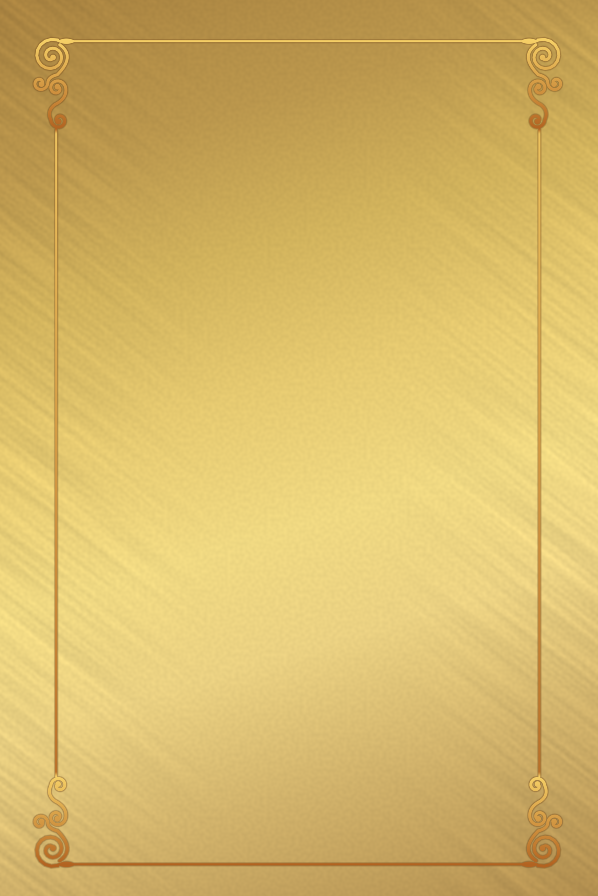
Write a Shadertoy shader that draws this background.

```glsl
// Brushed gold sheet inside a thin frame with scrollwork corners.
// A tilted colour ramp carries stretched gradient noise; one corner of spirals
// and Bezier strokes is mirrored four ways. Canvas width is 1, height 1.5.

const float TAU = 6.2831853;
const vec2 FRAME_CENTER = vec2(0.498, 0.742);
const vec2 FRAME_HALF = vec2(0.404, 0.689);
const float PERCENT = 100.0;          // ornament units per canvas width
const float LINE_HALF_WIDTH = 0.17;
const float STROKE_HALF_WIDTH = 0.25;
const float OUTLINE = 0.15;
const float ORNAMENT_HEIGHT = 14.6;
const float RAMP_TILT = 0.30;
const float BRUSH_ANGLE = -0.66;
const float BRUSH_STRENGTH = 0.075;
const float GRAIN_STRENGTH = 0.035;
const vec3 LIGHT_GOLD = vec3(0.96, 0.81, 0.40);
const vec3 COPPER = vec3(0.70, 0.39, 0.13);
const vec3 SHADOW = vec3(0.46, 0.29, 0.10);

const int STOPS = 8;
const float STOP_AT[STOPS] = float[](-0.15, 0.15, 0.39, 0.63, 0.88, 1.09, 1.33, 1.65);
const vec3 STOP_COLOR[STOPS] = vec3[](
    vec3(0.66, 0.51, 0.25), vec3(0.73, 0.59, 0.30), vec3(0.82, 0.70, 0.36),
    vec3(0.90, 0.79, 0.44), vec3(0.94, 0.85, 0.51), vec3(0.92, 0.82, 0.51),
    vec3(0.82, 0.70, 0.42), vec3(0.70, 0.56, 0.31));

// Gradient noise, roughly -0.7 to 0.7
vec2 gradientAt(vec2 cell) {
    vec3 h = fract(cell.xyx * vec3(0.1031, 0.1030, 0.0973));
    h += dot(h, h.yzx + 33.33);
    float angle = TAU * fract((h.x + h.y) * h.z);
    return vec2(cos(angle), sin(angle));
}

float gradientNoise(vec2 p) {
    vec2 i = floor(p), f = fract(p);
    vec2 w = f * f * f * (f * (f * 6.0 - 15.0) + 10.0);
    vec2 e = vec2(0.0, 1.0);
    float low = mix(dot(gradientAt(i), f), dot(gradientAt(i + e.yx), f - e.yx), w.x);
    float high = mix(dot(gradientAt(i + e), f - e), dot(gradientAt(i + 1.0), f - 1.0), w.x);
    return mix(low, high, w.y);
}

float segment(vec2 p, vec2 a, vec2 b) {
    vec2 pa = p - a, ba = b - a;
    return length(pa - ba * clamp(dot(pa, ba) / dot(ba, ba), 0.0, 1.0));
}

// Spiral stroke that shrinks from the outer to the inner radius
float scroll(vec2 p, vec2 center, vec2 radii, float startAngle, float turns) {
    float d = 1e3;
    vec2 last = center + radii.x * vec2(cos(startAngle), sin(startAngle));
    for (int i = 1; i <= 28; i++) {
        float t = float(i) / 28.0, angle = startAngle + turns * TAU * t;
        vec2 next = center + mix(radii.x, radii.y, t) * vec2(cos(angle), sin(angle));
        d = min(d, segment(p, last, next));
        last = next;
    }
    return min(d, length(p - last) - 0.22);   // round bead at the eye
}

float bezier(vec2 p, vec2 a, vec2 b, vec2 c) {
    float d = 1e3;
    vec2 last = a;
    for (int i = 1; i <= 10; i++) {
        float t = float(i) / 10.0;
        vec2 next = mix(mix(a, b, t), mix(b, c, t), t);
        d = min(d, segment(p, last, next));
        last = next;
    }
    return d;
}

// Corner scrollwork; x and y point inward from the frame corner
float ornament(vec2 c) {
    float d = scroll(c, vec2(-0.8, 2.5), vec2(2.9, 0.35), -1.2, -1.7);
    d = min(d, bezier(c, vec2(0.6, 0.6), vec2(3.3, 2.5), vec2(0.2, 5.6)));
    d = min(d, bezier(c, vec2(0.2, 5.6), vec2(-1.4, 6.0), vec2(-1.4, 7.0)));
    d = min(d, scroll(c, vec2(-2.7, 7.0), vec2(1.3, 0.3), 0.0, 1.1));
    d = min(d, scroll(c, vec2(0.1, 7.9), vec2(1.5, 0.3), 0.0, -1.2));
    d = min(d, bezier(c, vec2(1.6, 7.9), vec2(1.8, 9.6), vec2(-0.2, 10.6)));
    d = min(d, bezier(c, vec2(-0.2, 10.6), vec2(-1.6, 11.6), vec2(-0.9, 13.2)));
    d = min(d, scroll(c, vec2(0.5, 13.2), vec2(1.4, 0.3), 3.14, -1.15));
    float leaf = clamp(c.x / 3.4, 0.0, 1.0);
    float leafDistance = length(c - vec2(leaf * 3.4, 0.0)) - 0.45 * sin(leaf * 0.5 * TAU);
    return min(d - STROKE_HALF_WIDTH, leafDistance);
}

vec3 brushedGold(vec2 p) {
    float along = 1.5 - p.y + RAMP_TILT * (p.x - 0.5);
    vec3 color = STOP_COLOR[0];
    for (int i = 1; i < STOPS; i++)
        color = mix(color, STOP_COLOR[i], clamp((along - STOP_AT[i - 1]) / (STOP_AT[i] - STOP_AT[i - 1]), 0.0, 1.0));
    vec2 dir = vec2(cos(BRUSH_ANGLE), sin(BRUSH_ANGLE));
    vec2 brush = vec2(dot(p, dir), dot(p, vec2(-dir.y, dir.x)));
    float streaks = 0.6 * gradientNoise(brush * vec2(2.0, 38.0)) + gradientNoise(brush * vec2(4.0, 110.0) + 17.0);
    float sides = smoothstep(0.08, 0.46, abs(p.x - 0.5));
    float grain = gradientNoise(p * 150.0);
    return color * (1.0 + BRUSH_STRENGTH * sides * streaks + GRAIN_STRENGTH * grain);
}

void mainImage(out vec4 fragColor, in vec2 fragCoord) {
    vec2 p = fragCoord / iResolution.xy * vec2(1.0, 1.5);
    vec2 corner = (FRAME_HALF - abs(p - FRAME_CENTER)) * PERCENT;
    float pixel = PERCENT / iResolution.x;

    // Straight rails, then the scrollwork where it can reach
    float d = min(segment(corner, vec2(0.0, ORNAMENT_HEIGHT), vec2(0.0, 80.0)),
                  segment(corner, vec2(3.0, 0.0), vec2(50.0, 0.0))) - LINE_HALF_WIDTH;
    if (corner.x < 6.0 && corner.y < 17.0) d = min(d, ornament(corner));

    // Metal darkens downward along each ornament and along the rails
    float fall = clamp(corner.y / ORNAMENT_HEIGHT, 0.0, 1.0);
    if (p.y < FRAME_CENTER.y) fall = 1.0 - fall;
    float railFall = 0.5 - 0.5 * (p.y - FRAME_CENTER.y) / FRAME_HALF.y;
    float copper = mix(fall, railFall, smoothstep(ORNAMENT_HEIGHT, ORNAMENT_HEIGHT + 1.0, corner.y));
    vec3 metal = mix(LIGHT_GOLD, COPPER, copper);

    vec3 color = brushedGold(p);
    color = mix(color, SHADOW, 0.5 * smoothstep(pixel, -pixel, d - OUTLINE));
    color = mix(color, metal, smoothstep(0.5 * pixel, -0.5 * pixel, d));
    fragColor = vec4(color, 1.0);
}
```
